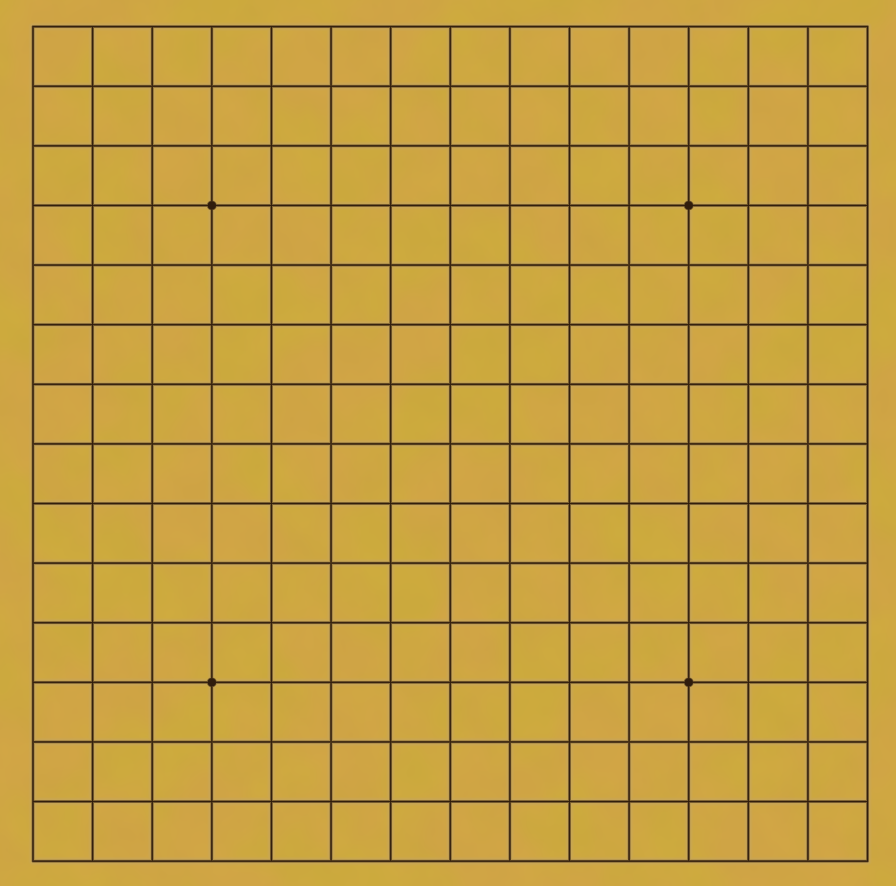
Write a WebGL 1 fragment shader that draws this pattern.

```glsl
precision highp float;
// A ruled wooden board: 14 by 14 square cells, dark lines and four small dots.
// Lines are distances to the nearest grid segment; the wood is mottled with
// layered sines and soft cellular noise. Lengths are fractions of the height.

uniform vec2 u_resolution;

const float CELLS = 14.0;
const float CELL_SIZE = 0.06728;
const vec2 BOARD_CENTER = vec2(0.5082, 0.4990);
const float LINE_HALF_WIDTH = 0.00115;
const float DOT_OFFSET = 4.0;
const float DOT_RADIUS = 0.0052;

const vec3 WOOD_TAN = vec3(0.815, 0.645, 0.270);
const vec3 WOOD_YELLOW = vec3(0.800, 0.665, 0.240);
const vec3 HALO = vec3(0.780, 0.650, 0.360);
const vec3 INK = vec3(0.190, 0.115, 0.050);

vec2 hash2(vec2 p) {
  vec2 q = vec2(dot(p, vec2(127.1, 311.7)), dot(p, vec2(269.5, 183.3)));
  return fract(sin(q) * 43758.5);
}

// Distance to the closest of the scattered feature points.
float cellular(vec2 p) {
  vec2 base = floor(p);
  vec2 local = fract(p);
  float nearest = 2.0;
  for (int j = -1; j <= 1; j++) {
    for (int i = -1; i <= 1; i++) {
      vec2 offset = vec2(float(i), float(j));
      nearest = min(nearest, length(offset + hash2(base + offset) - local));
    }
  }
  return nearest;
}

// Sum of rotated, warped sine waves, roughly in -1..1.
float layeredSines(vec2 p) {
  float sum = 0.0;
  float weight = 0.5;
  for (int i = 0; i < 4; i++) {
    sum += weight * sin(p.x + 1.3 * sin(p.y)) * cos(p.y + 0.7 * sin(p.x));
    p = mat2(0.8, 0.6, -0.6, 0.8) * p * 1.7 + 2.3;
    weight *= 0.6;
  }
  return sum;
}

// Faint warm and yellow patches.
vec3 woodColor(vec2 p) {
  float mottle = layeredSines(p * vec2(19.0, 16.0));
  float patches = cellular(p * 9.0) - 0.5;
  float tint = smoothstep(-0.55, 0.6, mottle + 0.5 * patches);
  vec3 wood = mix(WOOD_TAN, WOOD_YELLOW, tint);
  return wood * (1.0 + 0.012 * layeredSines(p * 37.0 + 5.0));
}

// Distance to the grid; g is measured in cells from the board center.
float gridDistance(vec2 g, float cells) {
  float halfSpan = 0.5 * cells;
  vec2 nearest = clamp(floor(g + halfSpan + 0.5), 0.0, cells) - halfSpan;
  vec2 across = abs(g - nearest);
  vec2 beyond = max(abs(g) - halfSpan, 0.0);
  return min(length(vec2(across.x, beyond.y)), length(vec2(across.y, beyond.x)));
}

// Filled coverage of a shape with a softened edge.
float coverage(float signedDistance, float softness) {
  return 1.0 - smoothstep(-softness, softness, signedDistance);
}

void main() {
  vec2 p = gl_FragCoord.xy / u_resolution.y;
  float softness = max(1.0 / u_resolution.y, 0.0012);
  vec2 g = (p - BOARD_CENTER) / CELL_SIZE;

  float lineDist = gridDistance(g, CELLS) * CELL_SIZE;
  float dotDist = length(abs(g) - DOT_OFFSET) * CELL_SIZE;

  // Pale fringe beside the lines, then the ink itself.
  vec3 color = woodColor(p);
  color = mix(color, HALO, 0.75 * coverage(lineDist - 0.0037, 0.0022));
  float ink = max(coverage(lineDist - LINE_HALF_WIDTH, softness),
                  coverage(dotDist - DOT_RADIUS, softness));
  color = mix(color, INK, ink);

  gl_FragColor = vec4(color, 1.0);
}
```
